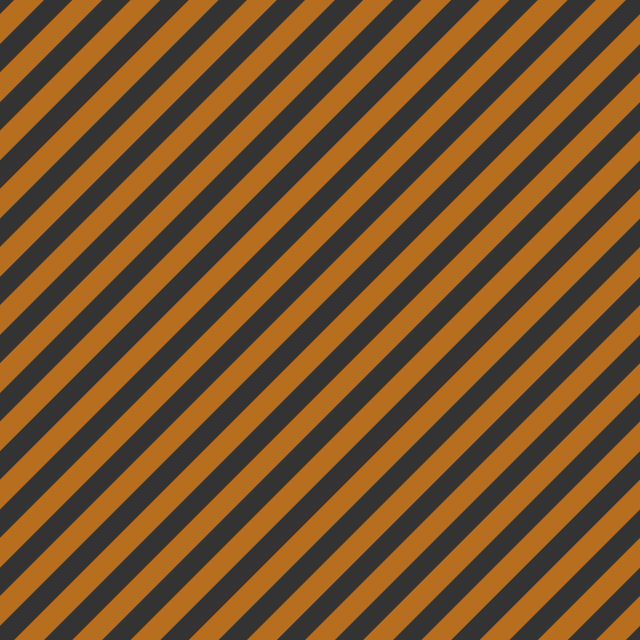
This pattern is drawn by a Shadertoy shader. Its source:

```glsl
// Diagonal two-colour stripes rising to the right at 45 degrees.
// A whole number of stripes crosses each side, so the canvas tiles seamlessly;
// edges are smoothed by the distance to the band border over one pixel.

#define STRIPES 11.0                      // repeats across and down
#define BAND_WIDTH 0.513                  // share of a repeat taken by the band
#define BAND_CENTER 0.5                   // band position inside a repeat
#define EDGE_PIXELS 1.0                   // width of the smoothed edge
#define BAND_COLOR vec3(0.722, 0.431, 0.122)
#define GROUND_COLOR vec3(0.2)

// Signed distance to the band border in repeats, positive inside the band
float bandDistance(float phase) {
    float fromCenter = abs(fract(phase - BAND_CENTER + 0.5) - 0.5);
    return 0.5 * BAND_WIDTH - fromCenter;
}

void mainImage(out vec4 fragColor, in vec2 fragCoord) {
    vec2 uv = fragCoord / iResolution.xy;

    // Phase grows across the stripes and stays constant along them
    float phase = STRIPES * (uv.x - uv.y);

    // Change of phase over one pixel, measured across the stripe
    float pixelPhase = STRIPES * length(1.0 / iResolution.xy);

    float band = clamp(0.5 + bandDistance(phase) / (EDGE_PIXELS * pixelPhase), 0.0, 1.0);
    fragColor = vec4(mix(GROUND_COLOR, BAND_COLOR, band), 1.0);
}
```
